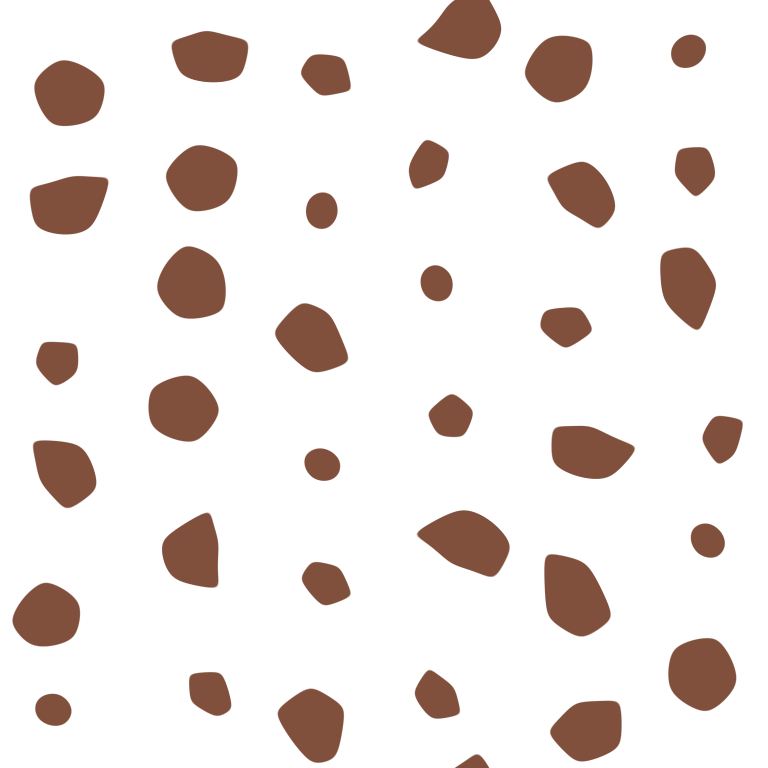
Give the GLSL for this pattern, as a Shadertoy shader.

```glsl
#define CELLS 6.0          // whole repeats across the canvas
#define JITTER 0.32        // random shift inside a cell
#define STAGGER 0.36       // offset of every second column
#define BIG_RADIUS 0.243   // radii in cell units
#define SMALL_RADIUS 0.16
#define OVAL_RADIUS 0.132
#define CORNERS 5
#define SHARPNESS 7.0      // higher gives tighter corners
#define BEND 0.34          // strongest hollow of a bean
#define PAPER vec3(1.0)
#define BROWN vec3(0.5, 0.312, 0.24)

const float TAU = 6.28318;

float hash(vec2 cell, float seed) {
    return fract(sin(dot(cell, vec2(127.1, 311.7)) + seed * 74.7) * 43758.5);
}

// Smooth intersection of randomly tilted half planes
float softPolygon(vec2 p, vec2 id) {
    float sum = 0.0;
    for (int i = 0; i < CORNERS; i++) {
        float k = float(i);
        float angle = TAU * (k + 0.4 * hash(id, 20.0 + k)) / float(CORNERS);
        float reach = 0.86 + 0.28 * hash(id, 30.0 + k);
        sum += exp(SHARPNESS * (dot(p, vec2(cos(angle), sin(angle))) - reach));
    }
    return log(max(sum, 1e-9)) / SHARPNESS;
}

// Distance to the spot of one cell, in cell units
float spot(vec2 p, vec2 id) {
    float kind = mod(id.x + id.y * id.y, CELLS);
    float pick = hash(id, 1.0);
    float radius = BIG_RADIUS * (0.95 + 0.1 * hash(id, 2.0));
    float stretch = 1.08 + 0.14 * hash(id, 3.0);
    float bend = BEND * hash(id, 4.0);
    float roundness = 0.12;

    if (kind < 0.5) {                                        // oval
        radius = OVAL_RADIUS;
        stretch = 1.08;
        bend = 0.0;
        roundness = 0.9;
    } else if (abs(kind - 3.0) < 0.5 || (kind < 1.5 && pick > 0.5)) { // pebble
        radius = SMALL_RADIUS;
        stretch = 1.1;
        bend *= 0.4;
    } else if (pick < 0.35) {                                // round boulder
        radius *= 1.06;
        stretch = 1.02;
        bend = 0.0;
        roundness = 0.45;
    }

    float turn = TAU * hash(id, 5.0);
    float c = cos(turn), s = sin(turn);
    vec2 q = mat2(c, -s, s, c) * p / radius;
    q *= vec2(1.0 / stretch, stretch);
    q.y += bend * (q.x * q.x - 0.4);
    return radius * mix(softPolygon(q, id), length(q) - 1.0, roundness);
}

void mainImage(out vec4 fragColor, in vec2 fragCoord) {
    vec2 p = fragCoord / iResolution.xy * CELLS;
    vec2 base = floor(p);
    float dist = 1.0;

    // Nearest spot among the neighbouring cells, with wrapped ids
    for (int y = -1; y <= 1; y++) {
        for (int x = -1; x <= 1; x++) {
            vec2 cell = base + vec2(x, y);
            vec2 id = mod(cell, CELLS);
            vec2 center = cell + 0.5;
            center += JITTER * (vec2(hash(id, 6.0), hash(id, 7.0)) - 0.5);
            center.y += STAGGER * (mod(id.x, 2.0) - 0.5);
            vec2 offset = p - center;
            if (dot(offset, offset) < 0.36) dist = min(dist, spot(offset, id));
        }
    }

    float pixel = CELLS / iResolution.y;
    float cover = 1.0 - smoothstep(-0.75 * pixel, 0.75 * pixel, dist);
    fragColor = vec4(mix(PAPER, BROWN, cover), 1.0);
}
```
